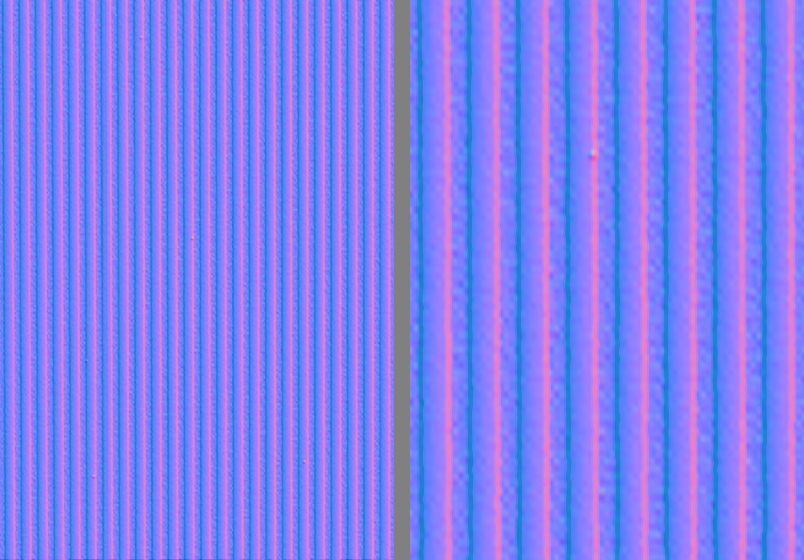
Left: the whole. Right: its middle third, enlarged.
Write a WebGL 2 fragment shader that draws this texture map.

```glsl
#version 300 es
precision highp float;

uniform vec2 u_resolution;
out vec4 outColor;

float hash(vec2 p) {
    vec3 q = fract(p.xyx * vec3(0.1031, 0.103, 0.0973));
    q += dot(q, q.yzx + 33.33);
    return fract((q.x + q.y) * q.z);
}

float noise(vec2 p) {
    vec2 i = floor(p), f = fract(p);
    f = f * f * (3.0 - 2.0 * f);
    return mix(mix(hash(i), hash(i + vec2(1, 0)), f.x),
               mix(hash(i + vec2(0, 1)), hash(i + vec2(1, 1)), f.x), f.y);
}

// Rough plaster height
float grain(vec2 p) {
    return 0.6 * noise(p * vec2(210.0, 160.0)) + 0.4 * noise(p * 115.0 + 19.0);
}

float band(float dist, float halfWidth, float blur) {
    return 1.0 - smoothstep(halfWidth - blur, halfWidth + blur, dist);
}

// Distance to the nearest repeat of a line at the given phase
float ribDistance(float u, float phase) {
    return abs(fract(u - phase + 0.5) - 0.5);
}

// Sparse round pimples, returned as a sideways slope
vec2 pimples(vec2 p) {
    vec2 cell = floor(p * 7.0);
    vec2 center = 0.2 + 0.6 * vec2(hash(cell + 3.7), hash(cell + 8.1));
    vec2 d = (fract(p * 7.0) - center) / 7.0;
    float present = step(0.93, hash(cell + 41.0));
    return present * d / 0.004 * exp(-dot(d, d) / 0.000012);
}

void main() {
    vec2 uv = gl_FragCoord.xy / u_resolution;
    vec2 p = gl_FragCoord.xy / u_resolution.x;
    float blur = 0.5 * 24.0 / u_resolution.x;

    // 24 ribs, leaning slightly toward the lower left side
    float lean = 0.18 * (1.0 - uv.y) * (1.0 - uv.x);
    float u = uv.x * 24.0 - 0.71 - lean;
    float rib = floor(u + 0.5);
    u += 0.03 * (noise(p * vec2(90.0, 160.0)) - 0.5);
    float t = fract(u);

    // Broad slopes: flat crest, then a hollow that turns back up
    float crest = mix(0.1, -0.15, smoothstep(0.06, 0.42, t));
    float hollow = mix(-0.33, 0.27, smoothstep(0.46, 0.92, t));
    float slope = mix(crest, hollow, smoothstep(0.42, 0.48, t));

    // Steep lit and shaded edges of each rib
    float wear = noise(vec2(rib * 7.3, p.y * 14.0));
    float litWidth = 0.039 + 0.01 * uv.x + 0.008 * (wear - 0.5);
    float lit = ribDistance(u, 0.0);
    float shade = ribDistance(u, 0.45);
    slope = mix(slope, 0.48, band(lit, litWidth + 0.04, blur));
    slope = mix(slope, 0.74 + 0.08 * wear, band(lit, litWidth, blur));
    slope = mix(slope, -0.36, band(shade, 0.09, blur));
    slope = mix(slope, -0.74, band(shade, 0.046, blur));

    // Two faint sheet seams and the shaded left border
    float leanX = lean / 24.0;
    float seam = min(abs(uv.x - leanX - 0.268), abs(uv.x - leanX - 0.965));
    slope = mix(slope, -0.5, 0.45 * band(seam, 0.0015, blur / 24.0));
    slope -= 0.06 * exp(-uv.x * 30.0);

    // Grain is strongest on the crests
    float rough = smoothstep(0.04, 0.1, t) * (1.0 - smoothstep(0.38, 0.45, t));
    float h = grain(p);
    vec2 bump = h - vec2(grain(p + vec2(0.003, 0.0)), grain(p + vec2(0.0, 0.003)));
    vec2 tilt = vec2(slope, 0.0) + bump * mix(0.16, 0.45, rough) + pimples(p);

    // Frayed bottom edge
    tilt.y -= 0.3 * band(uv.y, 0.002 * noise(vec2(p.x * 60.0, 2.0)), 0.001);

    // Encode the surface normal
    tilt *= min(1.0, 0.92 / max(length(tilt), 0.001));
    vec3 normal = vec3(tilt, sqrt(1.0 - dot(tilt, tilt)));
    outColor = vec4(0.5 + 0.5 * normal, 1.0);
}
```
